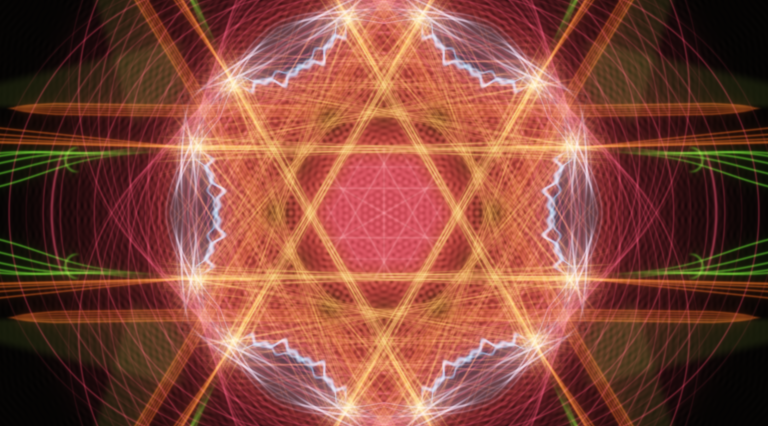
Write a Shadertoy shader that draws this background.

```glsl
// Six-fold kaleidoscope of glowing threads: a rose hexagram inside a ring of electric lenses.

const float PI = 3.14159265;

// Bright thread with a faint halo, d being the distance to its centre.
float thread(float d, float w) {
    d = abs(d);
    return exp(-d * d / (w * w)) + 0.11 * exp(-d / (4.0 * w));
}

// One along a span, fading softly at both ends.
float span(float x, float from, float to) {
    return smoothstep(from - 0.03, from + 0.03, x) * smoothstep(to + 0.03, to - 0.03, x);
}

// Fan of crossing straight threads with the given tilt and distance from the centre.
float chords(vec2 v, float tilt, float dist, float spread) {
    float sum = 0.0;
    for (int j = -4; j <= 4; j++) {
        float f = float(j);
        float t = tilt + spread * (f + 0.5 * sin(f * 5.0));
        float offset = dist + 0.008 * sin(f * 2.4);
        sum += thread(dot(v, vec2(sin(t), cos(t))) - offset, 0.0024) / (1.0 + 0.28 * abs(f));
    }
    return sum;
}

// Soft colour fields: dark halo, salmon disc, olive hollows and rose core.
vec3 fields(vec2 q, float r) {
    float hexagon = dot(q, vec2(cos(PI / 6.0), 0.5));
    vec3 col = vec3(0.30, 0.065, 0.085) * smoothstep(0.92, 0.48, r) + vec3(0.02, 0.015, 0.012);
    col = mix(col, vec3(1.02, 0.24, 0.23), smoothstep(0.60, 0.40, r));
    vec2 side = q - vec2(0.255, 0.0), corner = q - vec2(0.20, 0.115);
    float hollow = 0.8 * exp(-700.0 * dot(side, side)) + 0.5 * exp(-900.0 * dot(corner, corner));
    col = mix(col, vec3(0.34, 0.23, 0.10), hollow);
    col = mix(col, vec3(1.35, 0.31, 0.28), smoothstep(0.20, 0.15, hexagon) * (1.0 - hollow));
    return mix(col, vec3(1.75, 0.37, 0.44), smoothstep(0.150, 0.100, hexagon));
}

// Streaks that leave the ring along the x axis, mirrored about it.
vec3 streaks(vec2 v) {
    float x = v.x, y = abs(v.y);
    float t = clamp((x - 0.48) / 0.42, 0.0, 1.2);
    float orange = 0.0, green = 0.0;
    for (int j = 0; j < 5; j++) {
        float f = float(j) / 4.0;
        float taper = 0.024 * (f - 0.5) * sqrt(clamp((0.87 - x) / 0.1, 0.0, 1.0));
        float fade = 0.25 + 0.4 * abs(f - 0.4);
        orange += fade * thread(y - 0.240 - taper - 0.006 * t, 0.0030) * span(x, 0.15, 0.86);
        orange += 0.40 * thread(y - 0.155 - (0.010 + 0.034 * f * f) * t, 0.0028) * span(x, 0.30, 0.97);
        float bend = 0.155 - (0.020 + 0.066 * f * f) * pow(t, 1.3) + 0.006 * sin(x * 16.0 + f * 3.0);
        green += thread(y - bend, 0.0030) * span(x, 0.52, 0.97);
    }
    // Curled hook where the green strands turn back.
    float hook = thread(length(vec2(x - 0.72, y - 0.125)) - 0.028, 0.0035);
    green += hook * smoothstep(0.71, 0.735, x);

    float veil = smoothstep(0.24, 0.26, y) * smoothstep(0.42 - 0.10 * t, 0.39 - 0.10 * t, y);
    vec3 col = vec3(1.0, 0.36, 0.10) * orange;
    col += vec3(0.19, 0.48, 0.08) * green * smoothstep(0.48, 0.85, x);
    col += vec3(0.075, 0.095, 0.03) * veil * span(x, 0.48, 0.93);
    col += vec3(0.55, 0.14, 0.21) * thread(x - 0.78 + 1.2 * y * y, 0.0035) * span(y, -0.1, 0.14);
    return col;
}

// Lens on the ring: pale crossing strands and a jagged blue inner edge.
vec3 lens(vec2 q, vec3 col) {
    float yy = q.y * q.y;
    float inner = q.x - 0.385 - 2.06 * yy;
    float outer = 0.510 - 2.9 * yy - q.x;
    float inside = smoothstep(-0.005, 0.02, inner) * smoothstep(-0.005, 0.02, outer);
    col = mix(col, vec3(0.38, 0.25, 0.28), 0.8 * inside);
    vec2 pocket = (q - vec2(0.405, 0.0)) / vec2(0.022, 0.065);
    col = mix(col, vec3(0.10, 0.12, 0.22), 0.8 * exp(-dot(pocket, pocket)));

    // Strands lean across the lens and run on to the neighbouring one.
    for (int j = 0; j < 8; j++) {
        float f = float(j) / 7.0;
        float arc = q.x - mix(0.440, 0.512, f) + mix(-0.5, 2.0, f) * yy + 0.16 * sin(f * 9.0) * q.y;
        float strength = (0.5 + 0.5 * sin(f * 17.0 + 1.0)) * smoothstep(0.02, 0.10, q.y);
        strength *= smoothstep(0.25, 0.12, q.y);
        col += vec3(0.72, 0.60, 0.74) * thread(arc, 0.0027) * (0.22 + strength) * smoothstep(0.30, 0.20, q.y);
    }
    float jag = 0.009 * sin(q.y * 78.0 + 0.8) + 0.006 * sin(q.y * 170.0 + 2.0);
    float bolt = thread(inner - jag, 0.0055) + 0.5 * thread(inner - 0.014 + 0.6 * jag, 0.0035);
    col += vec3(0.65, 1.05, 1.45) * bolt * smoothstep(0.155, 0.11, q.y);

    // Hot spot at the tip and pale haze between lenses.
    float tip = length(q - vec2(0.437, 0.159));
    col += vec3(1.7, 1.25, 0.60) * exp(-tip / 0.018);
    float haze = exp(-abs(length(q) - 0.490) / 0.022) * smoothstep(0.10, 0.22, q.y);
    return col + vec3(0.36, 0.18, 0.23) * haze;
}

void mainImage(out vec4 fragColor, in vec2 fragCoord) {
    vec2 p = (fragCoord - 0.5 * iResolution.xy) / iResolution.y;
    float r = length(p);
    float folded = abs(mod(atan(p.y, p.x) + PI / 6.0, PI / 3.0) - PI / 6.0);
    vec2 q = r * vec2(cos(folded), sin(folded));

    float disc = smoothstep(0.58, 0.44, r);
    float core = smoothstep(0.18, 0.12, r);
    float mesh = 0.0;
    vec3 glow = vec3(0.0);
    for (int k = 0; k < 6; k++) {
        float turn = float(k) * PI / 3.0;
        vec2 v = mat2(cos(turn), -sin(turn), sin(turn), cos(turn)) * p;
        glow += streaks(v);
        mesh += cos(length(v - vec2(0.35, 0.0)) * 430.0) / 6.0;

        // Hexagram and the chords that join the hot spots.
        glow += vec3(0.50, 0.33, 0.11) * chords(v, 0.0, 0.150, 0.013) * disc;
        glow += vec3(0.28, 0.13, 0.05) * chords(v, 0.0, 0.300, 0.033) * disc;
        glow += vec3(0.28, 0.11, 0.06) * chords(v, 0.0, 0.356, 0.050) * disc;
        for (float side = -1.0; side < 2.0; side += 2.0) {
            glow += vec3(0.33, 0.16, 0.06) * chords(v, side * 0.175, 0.232, 0.026) * disc * (1.0 - core);
        }

        // Nested pink triangles of the core.
        float web = thread(v.y - 0.058, 0.003) + 0.4 * thread(v.x, 0.003) + 0.7 * thread(v.y - 0.108, 0.003);
        glow += vec3(0.30, 0.14, 0.14) * web * core;

        // Rosette of offset circles woven into the outer halo.
        for (int i = 0; i < 10; i++) {
            float f = float(i) / 9.0;
            float ring = length(v - vec2(0.06 + 0.30 * f, 0.0)) - 0.50 - 0.06 * f;
            float strength = 0.75 + 0.5 * sin(f * 23.0);
            glow += vec3(0.24, 0.055, 0.085) * strength * thread(ring, 0.0026) * smoothstep(0.25, 0.46, r);
        }
    }

    // Fine woven mesh under the threads, then a soft exposure curve.
    vec3 base = fields(q, r) * (1.0 + 0.55 * mesh * (1.0 - 0.5 * core));
    vec3 col = lens(q, base) + glow;
    fragColor = vec4(1.0 - exp(-col), 1.0);
}
```
